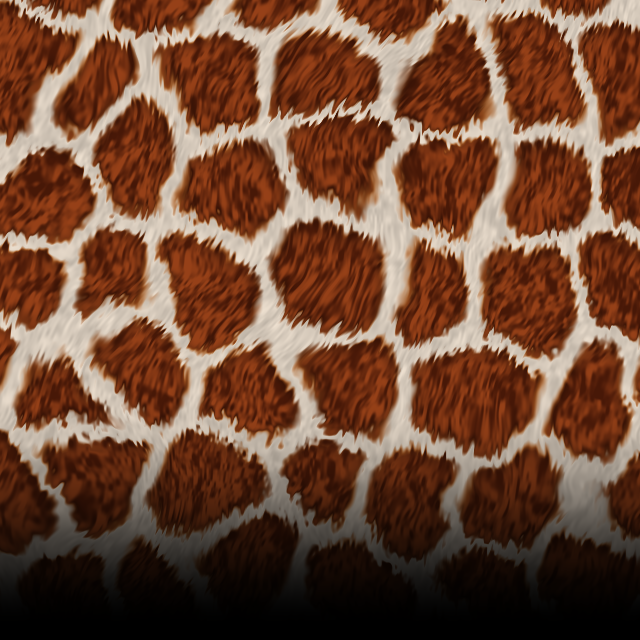
Give the GLSL for this texture, as a three.js fragment shader.

```glsl
varying vec2 vUv;

#define PATCHES 6.2        // patches across the canvas
#define JITTER 0.62        // irregularity of patch centres
#define WARP 0.17          // waviness of patch outlines
#define WEB_WIDTH 0.08     // half width of the pale web, in patch units
#define ROUNDING 17.0      // higher gives sharper patch corners
#define FRINGE 0.017       // length of hairs crossing an outline
#define FADE_START 0.02    // height of full darkness
#define FADE_END 0.38      // height of full light

const vec3 CREAM = vec3(0.87, 0.82, 0.76);
const vec3 AMBER = vec3(0.66, 0.36, 0.13);
const vec3 BROWN_LIGHT = vec3(0.57, 0.245, 0.09);
const vec3 BROWN_DARK = vec3(0.27, 0.09, 0.027);

float hash(vec2 p) {
  vec3 q = fract(p.xyx * 0.1031);
  q += dot(q, q.yzx + 33.33);
  return fract((q.x + q.y) * q.z);
}

float noise(vec2 p) {
  vec2 i = floor(p);
  vec2 f = fract(p);
  f = f * f * (3.0 - 2.0 * f);
  return mix(mix(hash(i), hash(i + vec2(1.0, 0.0)), f.x),
             mix(hash(i + vec2(0.0, 1.0)), hash(i + vec2(1.0)), f.x), f.y);
}

vec2 noise2(vec2 p) {
  return vec2(noise(p), noise(p + vec2(37.0, 71.0))) - 0.5;
}

// Jittered patch centre on a staggered grid
vec2 patchCentre(vec2 cell) {
  vec2 jitter = vec2(hash(cell + 11.0), hash(cell + 53.0)) - 0.5;
  return cell + 0.5 + JITTER * jitter + vec2(0.5 * mod(cell.y, 2.0), 0.0);
}

// Rounded distance to the border of the nearest Voronoi cell
float borderDistance(vec2 p) {
  vec2 base = floor(p);
  vec2 nearCell = base;
  vec2 toNear = vec2(0.0);
  float nearest = 100.0;
  for (int y = -2; y <= 2; y++) {
    for (int x = -2; x <= 2; x++) {
      vec2 cell = base + vec2(float(x), float(y));
      vec2 r = patchCentre(cell) - p;
      float d = dot(r, r);
      if (d < nearest) {
        nearest = d;
        toNear = r;
        nearCell = cell;
      }
    }
  }
  float sum = 0.0;
  for (int y = -2; y <= 2; y++) {
    for (int x = -2; x <= 2; x++) {
      if (x == 0 && y == 0) continue;
      vec2 r = patchCentre(nearCell + vec2(float(x), float(y))) - p;
      float d = dot(0.5 * (toNear + r), normalize(r - toNear));
      sum += exp(-ROUNDING * d);
    }
  }
  return -log(sum) / ROUNDING;
}

void main() {
  // Hair coordinates: leaning strands with a gently swirling direction
  vec2 lean = normalize(vec2(0.3, 1.0));
  vec2 hair = vec2(dot(vUv, vec2(lean.y, -lean.x)), dot(vUv, lean));
  hair += 0.09 * noise2(vUv * 5.0) + 0.012 * noise2(vUv * 28.0);
  float fine = noise(hair * vec2(230.0, 75.0));
  float tufts = noise(hair * vec2(110.0, 48.0) + 9.0);
  float fur = 0.6 * fine + 0.4 * tufts;

  // Patch outlines, wavy and pulled along the hairs
  vec2 p = (vUv + lean * FRINGE * (fur - 0.5) * 2.0) * PATCHES + 20.0;
  p += WARP * (2.0 * noise2(p * 1.5) + 0.8 * noise2(p * 3.7));
  float d = borderDistance(p) + 0.035 * (tufts - 0.5);

  // Brown fur with clumps and a darker rim
  float clumps = noise(vUv * 13.0) - 0.5;
  float shade = smoothstep(0.18, 0.82, fur + 0.16 * clumps);
  vec3 brown = mix(BROWN_DARK, BROWN_LIGHT, shade);
  brown *= mix(0.78, 1.03, smoothstep(WEB_WIDTH, WEB_WIDTH + 0.15, d));

  // Amber fringe between brown patch and pale web
  float amberAmount = smoothstep(0.2, 0.7, noise(vUv * 17.0 + 5.0));
  vec3 fringe = mix(brown, AMBER, 0.35 + 0.65 * amberAmount);
  vec3 coat = mix(fringe, brown, smoothstep(WEB_WIDTH - 0.01, WEB_WIDTH + 0.05, d));
  vec3 web = CREAM * (0.84 + 0.24 * fur);
  coat = mix(web, coat, smoothstep(WEB_WIDTH - 0.045, WEB_WIDTH + 0.025, d));

  // Darkness rising from the lower edge
  coat *= smoothstep(FADE_START, FADE_END, vUv.y);
  gl_FragColor = vec4(coat, 1.0);
}
```
